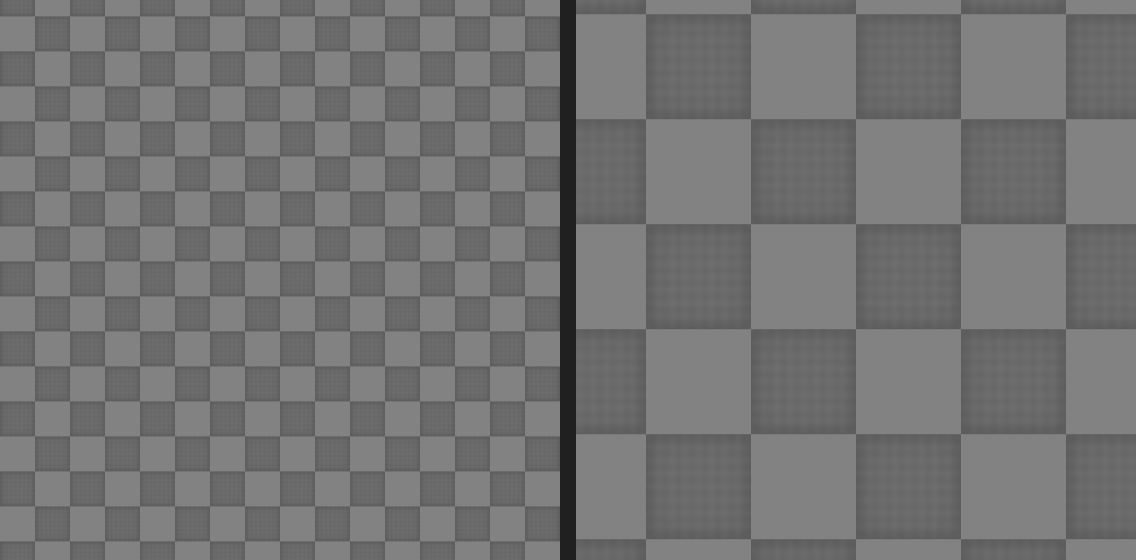
Left: the whole. Right: its middle third, enlarged.
Write a WebGL 1 fragment shader that draws this pattern.

```glsl
precision mediump float;
// Grey checkerboard, 16 by 16 squares: flat light squares alternate with
// recessed dark ones. Signed edge distances give the checks and the inset
// shadow; a pair of cosines gives the fine woven mesh in the dark squares.

uniform vec2 u_resolution;

// Distance to the nearest square edge on each axis, in squares.
vec2 edgeDistance(vec2 p) {
  return 0.5 - abs(fract(p) - 0.5);
}

// 1 on dark squares, 0 on light ones, smoothed over one pixel.
float checker(vec2 p, vec2 pixel) {
  vec2 side = 1.0 - 2.0 * mod(floor(p), 2.0);
  vec2 wave = clamp(2.0 * side * edgeDistance(p) / pixel, -1.0, 1.0);
  return 0.5 - 0.5 * wave.x * wave.y;
}

// Fine threads running both ways, eight per square.
float mesh(vec2 p) {
  vec2 threads = cos(6.28318 * 8.0 * p);
  return 0.5 * (threads.x + threads.y);
}

void main() {
  // The rows are shifted up by part of a square.
  vec2 p = 16.0 * gl_FragCoord.xy / u_resolution - vec2(0.0, 0.53125);
  vec2 pixel = 16.0 / u_resolution;

  // Soft shadow along the inner rim of each recessed square.
  vec2 rim = exp(-edgeDistance(p) / 0.07);
  float shadow = rim.x + rim.y - rim.x * rim.y;

  float recess = 0.418 - 0.06 * shadow + 0.012 * mesh(p);
  float grey = mix(0.51, recess, checker(p, pixel));
  gl_FragColor = vec4(vec3(grey), 1.0);
}
```
